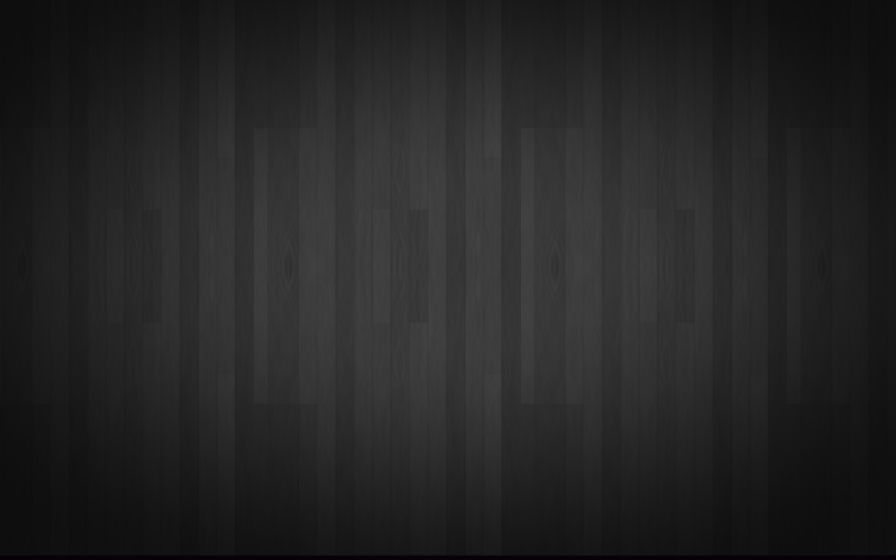
Give the GLSL for this texture, as a WebGL 1 fragment shader.

```glsl
precision highp float;
// Dark vertical wood boards, mirrored about a horizontal axis, under a soft oval light.

uniform vec2 u_resolution;

const float BOARDS = 48.0;      // narrow board widths across the canvas
const float PERIOD = 14.28;     // repeat of the board pattern, in boards
const float START = 13.62;      // left side of one repeat
const float MIRROR_Y = 0.525;   // height of the mirror axis

float hash(vec2 p) {
  vec3 q = fract(vec3(p.xyx) * 0.1031);
  q += dot(q, q.yzx + 33.33);
  return fract((q.x + q.y) * q.z);
}

float noise(vec2 p) {
  vec2 cell = floor(p);
  vec2 f = fract(p);
  f = f * f * (3.0 - 2.0 * f);
  float low = mix(hash(cell), hash(cell + vec2(1.0, 0.0)), f.x);
  float high = mix(hash(cell + vec2(0.0, 1.0)), hash(cell + 1.0), f.x);
  return mix(low, high, f.y);
}

// Soft interval mask
float span(float x, float from, float to, float blur) {
  return smoothstep(from - blur, from + blur, x)
       - smoothstep(to - blur, to + blur, x);
}

// Mask of a board: across gives its sides, along gives its ends
float board(vec2 p, vec2 across, vec2 along, vec2 blur) {
  return span(p.x, across.x, across.y, blur.x)
       * span(p.y, along.x, along.y, blur.y);
}

// Lens-shaped growth rings with a fading outline
float rings(vec2 p, vec2 center, vec2 radius, float count, float warp) {
  vec2 q = (p - center) / radius;
  float d = abs(q.x) + q.y * q.y;
  return sin(6.283 * (d * count + warp)) * exp(-1.6 * d * d);
}

float boardTone(vec2 p, vec2 blur) {
  vec2 full = vec2(-1.0, 2.0);
  vec2 heart = vec2(-1.0, 0.101);
  vec2 outer = vec2(0.246, 2.0);
  float tone = 1.0;
  // Full-length boards
  tone += 0.04 * board(p, vec2(-1.0, 0.70), full, blur);
  tone -= 0.07 * board(p, vec2(0.70, 2.38), full, blur);
  tone += 0.03 * board(p, vec2(2.38, 4.37), full, blur);
  tone -= 0.09 * board(p, vec2(4.37, 5.31), full, blur);
  tone -= 0.03 * board(p, vec2(7.31, 8.31), full, blur);
  tone += 0.04 * board(p, vec2(8.31, 10.31), full, blur);
  tone -= 0.09 * board(p, vec2(10.31, 11.31), full, blur);
  tone += 0.03 * board(p, vec2(11.31, 13.25), full, blur);
  tone -= 0.11 * board(p, vec2(13.25, 15.0), full, blur);
  // Short pieces between the end joints
  tone += 0.06 * board(p, vec2(6.37, 7.31), heart, blur);
  tone -= 0.10 * board(p, vec2(8.31, 9.31), heart, blur);
  tone -= 0.15 * board(p, vec2(-1.0, 0.70), outer, blur);
  tone -= 0.05 * board(p, vec2(0.70, 2.38), outer, blur);
  tone -= 0.09 * board(p, vec2(2.38, 3.35), outer, blur);
  tone += 0.05 * board(p, vec2(12.28, 13.25), vec2(0.194, 2.0), blur);
  return tone;
}

// Thin dark gaps at even spacing, each of its own depth
float seams(float x, float blur) {
  float total = 0.0;
  for (int i = 0; i < 12; i++) {
    float k = float(i);
    float d = (x - 2.38 - 0.99 * k) / (0.04 + blur);
    total += (0.03 + 0.05 * hash(vec2(k, 4.0))) * exp(-d * d);
  }
  return total;
}

float woodGrain(vec2 p) {
  float warp = noise(vec2(p.x * 2.0, p.y * 26.0));
  float fibre = noise(vec2(p.x * 6.0 + 2.0 * warp, p.y * 22.0)) - 0.5;
  float fine = noise(vec2(p.x * 12.0, p.y * 80.0)) - 0.5;
  float broad = noise(vec2(p.x * 1.6, p.y * 9.0) + 19.0) - 0.5;
  float grain = 0.06 * fibre + 0.045 * fine + 0.04 * broad;
  // Knots on the axis and the arched figure away from it
  float bend = 0.6 * warp;
  grain += 0.050 * rings(p, vec2(1.84, 0.0), vec2(0.75, 0.075), 2.5, bend);
  grain += 0.045 * rings(p, vec2(7.81, 0.0), vec2(0.60, 0.08), 2.0, bend);
  grain += 0.045 * rings(p, vec2(7.81, 0.17), vec2(0.50, 0.06), 1.7, bend);
  grain += 0.030 * rings(p, vec2(5.85, 0.04), vec2(0.70, 0.10), 2.0, bend);
  grain += 0.030 * rings(p, vec2(8.80, 0.06), vec2(0.60, 0.07), 2.0, bend);
  grain += 0.030 * rings(p, vec2(12.0, 0.05), vec2(0.60, 0.12), 2.0, bend);
  vec2 eye = (p - vec2(1.84, 0.0)) / vec2(0.20, 0.018);
  return grain - 0.09 * exp(-dot(eye, eye));
}

float ovalLight(vec2 uv) {
  float d = length(uv - vec2(0.5, 0.53));
  return mix(0.062, 0.236, 1.0 - smoothstep(0.12, 0.66, d));
}

void main() {
  vec2 uv = gl_FragCoord.xy / u_resolution;
  vec2 pixel = 1.0 / u_resolution;

  // Repeat sideways, mirror up and down
  vec2 p = vec2(mod(uv.x * BOARDS - START, PERIOD), abs(uv.y - MIRROR_Y));
  vec2 blur = vec2(pixel.x * BOARDS, pixel.y) * 0.8;

  float wood = boardTone(p, blur) + woodGrain(p) - seams(p.x, blur.x * 0.5);
  float shade = ovalLight(uv) * wood;

  // Nearly black strip along the bottom
  float strip = 1.0 - smoothstep(0.008 - pixel.y, 0.008 + pixel.y, uv.y);
  vec3 color = mix(vec3(shade), vec3(0.03, 0.005, 0.018), strip);
  gl_FragColor = vec4(color, 1.0);
}
```
